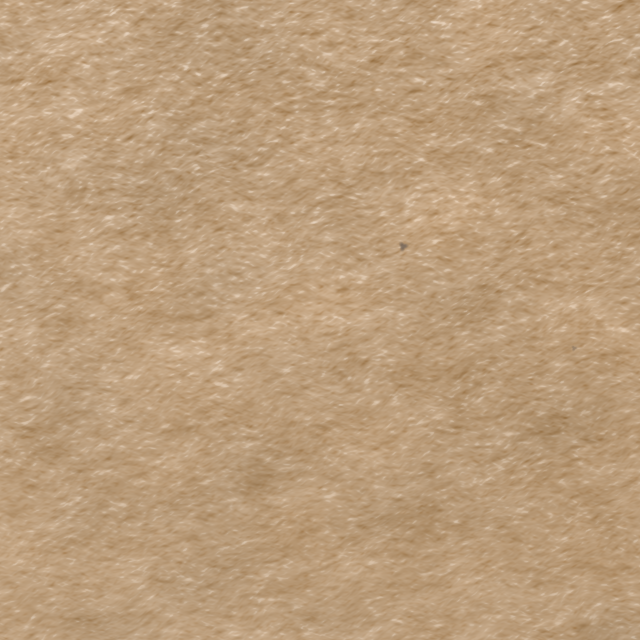
Reproduce this texture procedurally as a WebGL 2 fragment shader.

```glsl
#version 300 es
precision highp float;
// Draws matte brown kraft paper with fine, slightly tilted pressed fibres.

uniform vec2 u_resolution;
out vec4 fragColor;

const vec3 SHADE_BROWN = vec3(0.67, 0.54, 0.39);
const vec3 LIGHT_TAN = vec3(0.83, 0.73, 0.62);
const vec3 SPECK_GREY = vec3(0.42, 0.37, 0.33);
const vec2 CELL = vec2(2.0, 1.0);
const float FIBRE_TILT = 0.2;

vec4 hash4(vec3 cell) {
    vec4 h = fract(cell.xyzx * vec4(0.1031, 0.1030, 0.0973, 0.1099));
    h += dot(h, h.wzxy + 33.33);
    return fract((h.xxyz + h.yzzw) * h.zywx);
}

// One soft fibre: x along it, y across it, lit from above by relief.
float fibre(vec2 offset, float angle, float width, float tone, float relief) {
    float c = cos(angle), s = sin(angle);
    vec2 local = vec2(c * offset.x + s * offset.y, c * offset.y - s * offset.x);
    local /= vec2(0.9, width);
    return exp(-dot(local, local)) * (tone + relief * local.y);
}

// Cellular sum of light and dark fibres, with two in each cell.
float fibreLayer(vec2 p, float size, float width, float spread, float relief, float seed) {
    vec2 q = p / size;
    vec2 home = floor(q / CELL);
    float sum = 0.0;
    for (int y = -1; y <= 1; y++) {
        for (int x = -1; x <= 1; x++) {
            vec2 cell = home + vec2(x, y);
            for (int k = 0; k < 2; k++) {
                vec4 h = hash4(vec3(cell, seed + float(k) * 17.0));
                vec2 offset = q - (cell + h.xy) * CELL;
                vec2 fade = 1.0 - smoothstep(vec2(0.5), vec2(1.0), abs(offset) / CELL);
                float angle = FIBRE_TILT + spread * (h.z - 0.5);
                sum += fade.x * fade.y
                     * fibre(offset, angle, width, 2.0 * h.w - 1.0, relief);
            }
        }
    }
    return sum;
}

// Gentle layered sines keep the fibres from lying in straight rows.
vec2 bend(vec2 p) {
    return p + 0.003 * vec2(sin(p.y * 41.0 + 2.0 * sin(p.x * 13.0)),
                            sin(p.x * 37.0 + 2.0 * sin(p.y * 17.0)));
}

// Broad light: brighter at upper left and along the bottom edge.
float lighting(vec2 p) {
    float slope = 0.10 * (p.y - 0.5) - 0.10 * (p.x - 0.5);
    return slope + 0.10 * (1.0 - smoothstep(0.0, 0.16, p.y));
}

float speckMask(vec2 p, vec2 centre, float radius) {
    vec2 d = p - centre;
    float wobble = 1.0 + 0.25 * sin(3.0 * atan(d.y, d.x) + 1.0);
    return 1.0 - smoothstep(0.3, 1.3, length(d) / (radius * wobble));
}

void main() {
    vec2 p = gl_FragCoord.xy / u_resolution.y;
    vec2 q = bend(p);

    // Layers from broad mottling down to fine grain.
    float mottle = fibreLayer(q, 0.085, 0.5, 1.0, 0.0, 3.0);
    float clumps = fibreLayer(q, 0.028, 0.45, 0.8, 0.2, 61.0);
    float fibres = fibreLayer(q, 0.0115, 0.28, 0.9, 0.6, 127.0);
    float grain = fibreLayer(q, 0.0052, 0.36, 1.2, 0.5, 211.0);
    float hairs = fibreLayer(q, 0.036, 0.045, 1.3, 0.2, 307.0);

    // Texture softens toward the bottom.
    float crispness = mix(0.8, 1.12, smoothstep(0.0, 1.0, p.y));
    float detail = 0.31 * fibres + 0.23 * grain + 0.10 * hairs;
    float glint = smoothstep(0.45, 1.2, 0.6 * fibres + 0.8 * grain);
    float tone = 0.40 + lighting(p) + 0.11 * mottle + 0.14 * clumps;
    tone += crispness * (detail + 0.20 * glint);

    vec3 colour = mix(SHADE_BROWN, LIGHT_TAN, tone);
    colour += vec3(0.006, 0.0, -0.006) * (mottle - grain);
    colour = mix(colour, SPECK_GREY, 0.75 * speckMask(p, vec2(0.63, 0.615), 0.0065));
    colour = mix(colour, SPECK_GREY, 0.40 * speckMask(p, vec2(0.897, 0.456), 0.004));
    fragColor = vec4(clamp(colour, 0.0, 1.0), 1.0);
}
```
